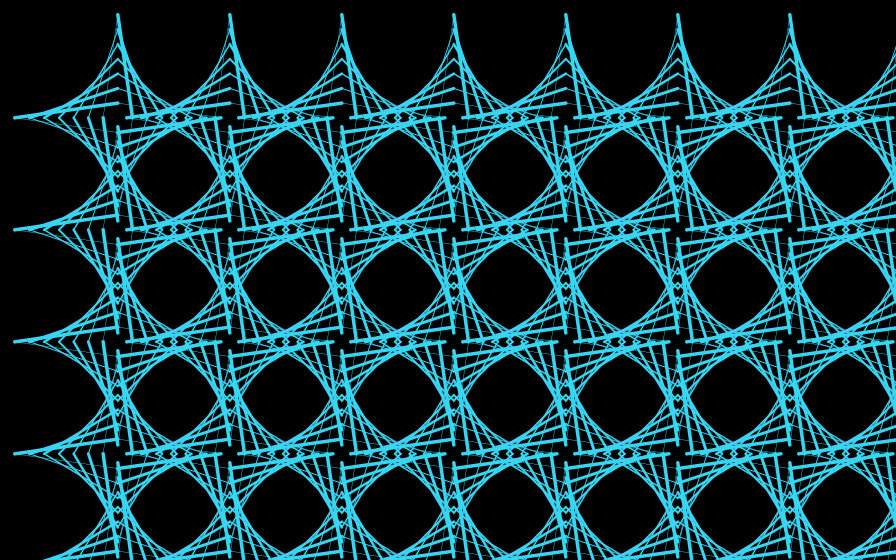
This pattern is drawn by a WebGL 2 fragment shader. Its source:

```glsl
#version 300 es
precision highp float;
// Grid of four-pointed string-art stars in cyan on black, overlapping along their arms.

uniform vec2 u_resolution;
out vec4 fragColor;

const float ROWS = 5.0;                  // cells over the canvas height
const vec2 FIRST_STAR = vec2(1.052);     // centre of the top left star, in cells
const int STRINGS = 7;                   // strings in each quadrant
const float ARM = 0.92;                  // arm length, in cells
const float THIN = 0.004;                // narrowest and widest string
const float THICK = 0.031;
const vec3 BACKGROUND = vec3(0.0);
const vec3 CYAN = vec3(0.21, 0.84, 0.95);

float segmentDistance(vec2 p, vec2 a, vec2 b) {
    vec2 ab = b - a;
    float t = clamp(dot(p - a, ab) / dot(ab, ab), 0.0, 1.0);
    return length(p - a - ab * t);
}

// Share of a pixel covered by a stroke; stays right for strokes thinner than a pixel.
float strokeCoverage(float d, float width, float pixel) {
    float near = max(d - 0.5 * pixel, -0.5 * width);
    float far = min(d + 0.5 * pixel, 0.5 * width);
    return clamp((far - near) / pixel, 0.0, 1.0);
}

vec2 quarterTurn(vec2 v) {
    return vec2(-v.y, v.x);
}

// Part of the background left visible by one star centred at the origin.
float starGaps(vec2 p, float pixel) {
    float gaps = 1.0;
    float spacing = ARM / float(STRINGS);
    vec2 arm = vec2(-1.0, 0.0);
    for (int quadrant = 0; quadrant < 4; quadrant++) {
        vec2 nextArm = quarterTurn(arm);
        for (int k = 1; k <= STRINGS; k++) {
            vec2 a = arm * spacing * float(k);
            vec2 b = nextArm * spacing * float(STRINGS + 1 - k);
            float width = mix(THIN, THICK, float(k - 1) / float(STRINGS - 1));
            gaps *= 1.0 - strokeCoverage(segmentDistance(p, a, b), width, pixel);
        }
        arm = nextArm;
    }
    return gaps;
}

void main() {
    // Cell coordinates, counted rightward and downward from the first star
    float pixel = ROWS / u_resolution.y;
    vec2 fromTop = vec2(gl_FragCoord.x, u_resolution.y - gl_FragCoord.y);
    vec2 p = fromTop * pixel - FIRST_STAR;

    // The four stars around this cell; the grid starts at index zero
    float gaps = 1.0;
    for (int j = 0; j < 2; j++) {
        for (int i = 0; i < 2; i++) {
            vec2 star = floor(p) + vec2(i, j);
            if (min(star.x, star.y) >= 0.0) {
                gaps *= starGaps(p - star, pixel);
            }
        }
    }
    fragColor = vec4(mix(CYAN, BACKGROUND, gaps), 1.0);
}
```
